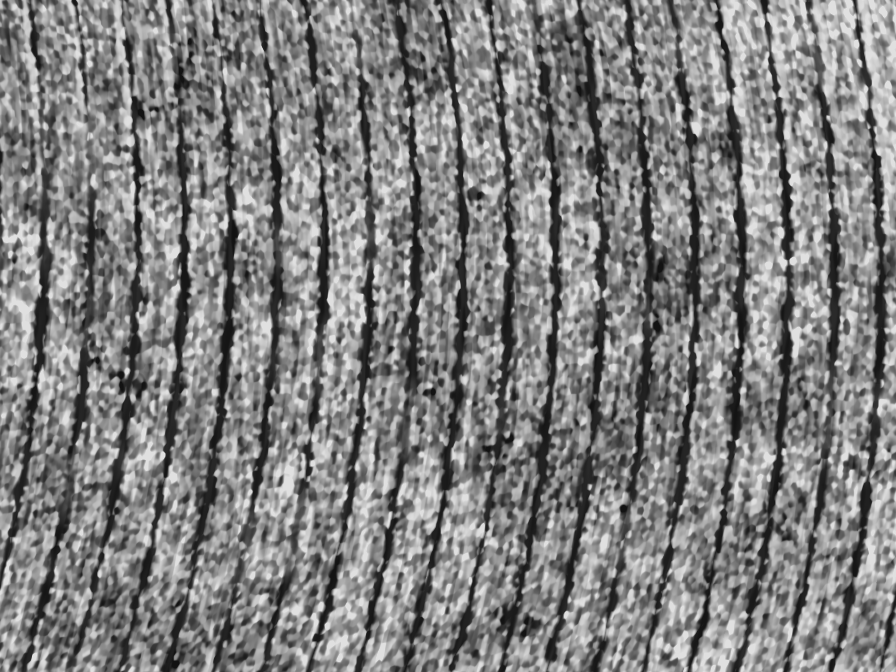
A WebGL 1 fragment shader for this texture:

```glsl
precision highp float;
// Grey grained surface cut by bowed, ragged dark grooves with bright flanks.
// Coordinates are bent along the grooves, then soft cellular noise gives the
// grain, streaks, patches and smudges; the grooves repeat over the bent x.
uniform vec2 u_resolution;

#define SPACING 0.0691      // groove distance, in canvas heights
#define FIRST_GROOVE 0.551  // bent x of groove number zero
#define BOW 0.222           // curvature of the grooves
#define GRAIN_SIZE vec2(0.0068, 0.0088)
#define STREAK_SIZE vec2(0.0062, 0.042)
#define GRAIN_GAIN 0.62
#define STREAK_GAIN 0.34
#define PATCH_GAIN 0.26
#define SURFACE_TONE 0.555
#define GROOVE_TONE 0.12
#define SHINE_TONE 0.83
#define EDGE_SOFTNESS 0.05  // in groove spacings

// Random point (xy) and tone (z) of a cell.
vec3 hash3(vec2 cell) {
  vec3 p = fract(vec3(cell.xyx) * vec3(0.1031, 0.1030, 0.0973));
  p += dot(p, p.yxz + 33.33);
  return fract((p.xxy + p.yzz) * p.zyx);
}

// Soft cellular noise: random tones blended by distance to the cell points.
float cells(vec2 p) {
  vec2 base = floor(p);
  float tone = 0.0;
  float total = 0.0;
  for (int j = -1; j <= 1; j++) {
    for (int i = -1; i <= 1; i++) {
      vec2 cell = base + vec2(float(i), float(j));
      vec3 rnd = hash3(cell + 200.0);
      vec2 away = cell + rnd.xy - p;
      float weight = exp(-4.5 * dot(away, away));
      tone += weight * rnd.z;
      total += weight;
    }
  }
  return tone / max(total, 1e-5);
}

// Smooth band: 1 inside the half width, 0 outside.
float band(float offset, float halfWidth) {
  return 1.0 - smoothstep(-EDGE_SOFTNESS, EDGE_SOFTNESS, abs(offset) - halfWidth);
}

void main() {
  vec2 p = gl_FragCoord.xy / u_resolution.y;

  // Bend x so that every groove becomes a vertical line.
  float crest = 0.68 - 0.085 * p.x;
  float lift = p.y - crest;
  vec2 bent = vec2(p.x + BOW * lift * lift, p.y);

  // Surface: grain, streaks along the grooves, broad patches, dark smudges.
  float grain = cells(bent / GRAIN_SIZE);
  float streak = cells(bent / STREAK_SIZE + 37.0);
  float patches = cells(p * 9.0 + 11.0);
  float smudge = 1.0 - smoothstep(0.03, 0.14, cells(p * 22.0 + 5.0) + 0.1 * (grain - 0.5));
  float tone = SURFACE_TONE + GRAIN_GAIN * (grain - 0.5)
             + STREAK_GAIN * (streak - 0.5) + PATCH_GAIN * (patches - 0.5);

  // Regions where light catches the surface and the groove flanks.
  float high = smoothstep(0.58, 0.95, p.y);
  float low = 1.0 - smoothstep(0.0, 0.32, p.y);
  float leftShine = high * (1.0 - smoothstep(0.15, 0.62, p.x));
  float rightShine = high * smoothstep(0.9, 1.25, p.x)
                   + 0.6 * low * smoothstep(0.55, 1.1, p.x);
  tone += 0.09 * rightShine - 0.22 * smudge;

  // Groove number and wobbling offset from its centre line.
  float across = (bent.x - FIRST_GROOVE) / SPACING;
  float id = floor(across + 0.5);
  float wobble = sin(p.y * 47.0 + id * 2.4) + 0.7 * sin(p.y * 113.0 + id * 4.1);
  float offset = across - id + 0.018 * wobble;

  // Ragged width: widest at mid height, thin towards the ends.
  float middle = exp(-pow((p.y - 0.52) / 0.32, 2.0));
  float beads = cells(vec2(id * 7.3, p.y * 42.0));
  float halfWidth = mix(0.062, 0.095, middle) - 0.035 * leftShine
                  + 0.08 * (beads - 0.5) + 0.10 * (0.5 - grain);
  float strength = smoothstep(0.08, 0.32, cells(vec2(id * 3.7 + 60.0, p.y * 7.0)));
  strength = mix(0.5, 1.0, strength);

  // Bright flanks: left of the groove on the left, right of it on the right.
  float gleam = cells(vec2(id * 5.9 + 20.0, p.y * 20.0));
  float flankWidth = 0.065 + 0.09 * (gleam - 0.5) + 0.05 * (grain - 0.5);
  float flank = leftShine * band(offset + 0.12, flankWidth)
              + rightShine * band(offset - 0.19, flankWidth + 0.05);
  tone = mix(tone, SHINE_TONE + 0.15 * (grain - 0.5), clamp(flank, 0.0, 1.0) * 0.85);

  float groove = band(offset, halfWidth) * strength;
  tone = mix(tone, GROOVE_TONE + 0.10 * (streak - 0.5), groove);

  gl_FragColor = vec4(vec3(clamp(tone, 0.07, 0.88)), 1.0);
}
```
